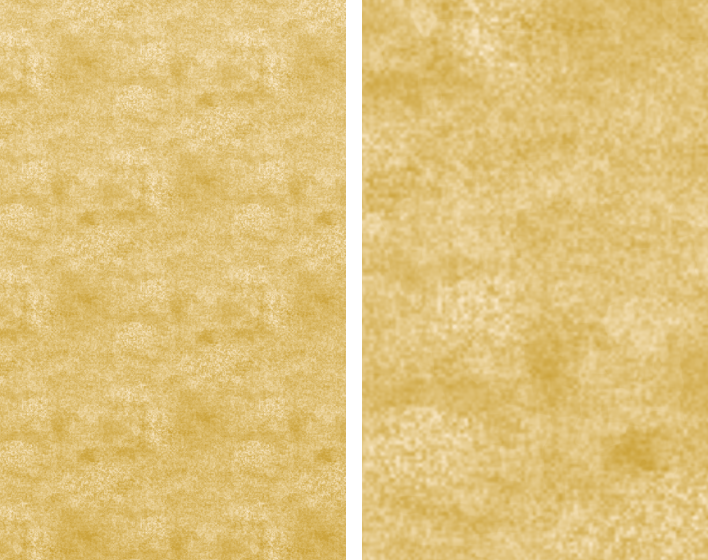
Left: the whole. Right: its middle third, enlarged.
This texture is drawn by a WebGL 2 fragment shader. Its source:

```glsl
#version 300 es
precision highp float;
// Draws a worn golden plaster-like cloth whose mottling repeats in a half drop.
uniform vec2 u_resolution;
out vec4 fragColor;

// Lengths are fractions of the canvas height.
const vec2 TILE = vec2(0.2116, 0.4232);   // column width and vertical repeat
const vec3 DEEP_GOLD = vec3(0.815, 0.665, 0.28);
const vec3 PALE_GOLD = vec3(0.95, 0.87, 0.70);
const float BASE_TONE = 0.475;
const float FADE = 0.22;                  // lighter top, deeper bottom
const float MOTTLE = 0.42;
const float SCRAPE = 0.13;
const float FIBRE = 0.13;
const float GRAIN = 0.66;
const float STAIN_DEPTH = 0.21;
const float WORN_LIGHT = 0.17;
const float RAGGED = 1.5;                 // roughness of patch edges

// Patches within one repeat: centre, then radii.
const vec4 STAINS[8] = vec4[8](
  vec4(0.145, 0.878, 0.072, 0.055), vec4(0.195, 0.655, 0.036, 0.034),
  vec4(0.238, 0.612, 0.046, 0.015), vec4(0.050, 0.646, 0.048, 0.014),
  vec4(0.260, 0.930, 0.055, 0.013), vec4(0.040, 0.825, 0.040, 0.020),
  vec4(0.105, 0.655, 0.020, 0.034), vec4(0.150, 0.610, 0.024, 0.014));
const vec4 WORN[5] = vec4[5](
  vec4(0.180, 0.560, 0.092, 0.045), vec4(0.075, 0.870, 0.040, 0.050),
  vec4(0.066, 0.690, 0.040, 0.040), vec4(0.240, 0.730, 0.032, 0.035),
  vec4(0.245, 0.820, 0.050, 0.030));

float hash(vec2 p) {
  vec3 q = fract(vec3(p.xyx) * 0.1031);
  q += dot(q, q.yzx + 33.33);
  return fract((q.x + q.y) * q.z);
}

// Hash of a grid cell, wrapped so each column drops by half a repeat.
float cellHash(vec2 cell, vec2 grid, float seed) {
  float column = floor((cell.x + 0.5) / grid.x);
  cell.x -= column * grid.x;
  cell.y = mod(cell.y - column * grid.y * 0.5 + 0.25, grid.y);
  return hash(floor(cell) + seed * 17.0);
}

// Smooth noise with grid cells per tile; grid.y must be even.
float tileNoise(vec2 p, vec2 grid, float seed) {
  vec2 u = p / TILE * grid;
  vec2 i = floor(u), f = fract(u);
  f = f * f * (3.0 - 2.0 * f);
  float low = mix(cellHash(i, grid, seed), cellHash(i + vec2(1, 0), grid, seed), f.x);
  float high = mix(cellHash(i + vec2(0, 1), grid, seed), cellHash(i + vec2(1, 1), grid, seed), f.x);
  return mix(low, high, f.y);
}

float layeredNoise(vec2 p, vec2 grid, float seed) {
  float sum = 0.0, weight = 0.5;
  for (int i = 0; i < 4; i++) {
    sum += weight * tileNoise(p, grid, seed + float(i));
    grid *= 2.0;
    weight *= 0.6;
  }
  return sum / 1.09;
}

// Ragged ellipse around the nearest half-drop copy of its centre.
float ragPatch(vec2 p, vec4 shape, float rough) {
  vec2 d = p - shape.xy;
  float column = round(d.x / TILE.x);
  d -= column * vec2(TILE.x, TILE.y * 0.5);
  d.y -= TILE.y * round(d.y / TILE.y);
  return 1.0 - smoothstep(0.35, 1.05, length(d / shape.zw) + rough);
}

void main() {
  vec2 p = gl_FragCoord.xy / u_resolution.y;

  // Broad mottling and blocky brushwork
  float broad = layeredNoise(p, vec2(3, 8), 1.0) - 0.5;
  float brushed = layeredNoise(p, vec2(9, 24), 7.0) - 0.5;
  float tone = BASE_TONE + FADE * (p.y - 0.5) + MOTTLE * (0.4 * broad + 0.6 * brushed);

  // Scraped films: flat strokes across and down, with crisp edges
  float across = layeredNoise(p, vec2(5, 28), 37.0) - 0.5;
  float down = layeredNoise(p, vec2(13, 16), 43.0) - 0.5;
  tone += SCRAPE * (smoothstep(0.04, 0.12, down) - smoothstep(0.05, 0.13, across));

  // Stains and worn patches with torn edges
  vec2 bent = p + 0.03 * vec2(brushed, broad);
  float rough = RAGGED * (0.3 * broad + 0.7 * brushed + 0.5 * across);
  float stain = 0.0, worn = 0.0;
  for (int i = 0; i < 8; i++) stain = max(stain, ragPatch(bent, STAINS[i], rough));
  for (int i = 0; i < 5; i++) worn = max(worn, ragPatch(bent, WORN[i], rough));
  tone += WORN_LIGHT * worn * (1.0 - 0.6 * stain) - STAIN_DEPTH * stain;

  // Faint crossing fibres
  float weft = tileNoise(p, vec2(8, 120), 13.0) - 0.5;
  float warp = tileNoise(p, vec2(50, 14), 19.0) - 0.5;
  tone += FIBRE * (weft + 0.7 * warp);

  // Crepe grain, stronger where the cloth is worn
  float crepe = tileNoise(p, vec2(68, 130), 23.0) - 0.5;
  float fleck = tileNoise(p, vec2(94, 190), 29.0) - 0.5;
  tone += GRAIN * (0.65 * crepe + 0.65 * fleck) * (0.85 + 0.5 * worn - 0.3 * stain);

  fragColor = vec4(mix(DEEP_GOLD, PALE_GOLD, clamp(tone, -0.1, 1.15)), 1.0);
}
```
